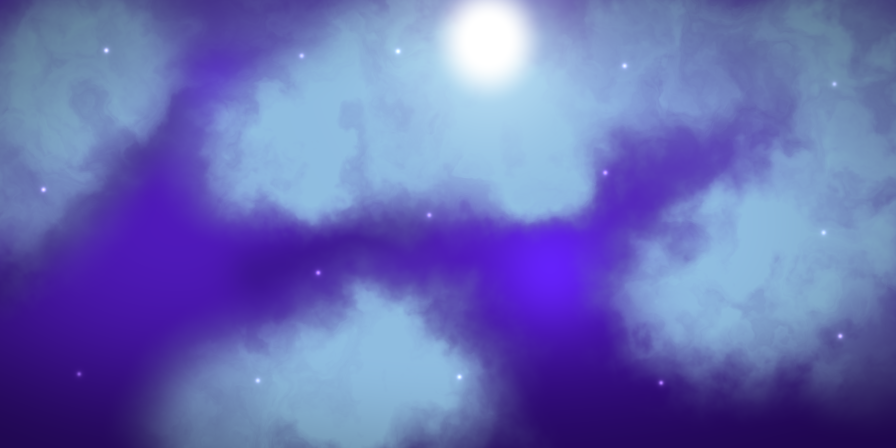
Write a WebGL 1 fragment shader that draws this texture.

```glsl
precision highp float;
// Violet night sky with drifting pale blue clouds, a white sun and faint stars.
// Clouds are soft ellipses in a noise-warped plane, layered over a violet
// gradient with dark streaks; the sun, stars and vignette come last.
uniform vec2 u_resolution;

const vec3 VIOLET_LOW = vec3(0.18, 0.04, 0.46);
const vec3 VIOLET_MID = vec3(0.31, 0.10, 0.73);
const vec3 VIOLET_GLOW = vec3(0.39, 0.13, 0.98);
const vec3 VIOLET_DARK = vec3(0.20, 0.08, 0.50);
const vec3 CLOUD_SHADE = vec3(0.43, 0.53, 0.70);
const vec3 CLOUD_LIGHT = vec3(0.56, 0.74, 0.88);
const vec3 SUN_GLOW = vec3(0.82, 0.95, 1.0);
const vec2 SUN_POS = vec2(1.09, 0.91);
const vec2 STAR_CELL = vec2(0.4, 0.333);
const float WARP_SOFT = 0.03;
const float WARP_FINE = 0.13;
const float STAR_SIZE = 0.0045;

float hash(vec2 p) {
  vec3 q = fract(vec3(p.xyx) * 0.1031);
  q += dot(q, q.yzx + 33.33);
  return fract((q.x + q.y) * q.z);
}

float noise(vec2 p) {
  vec2 i = floor(p);
  vec2 f = fract(p);
  f = f * f * (3.0 - 2.0 * f);
  float low = mix(hash(i), hash(i + vec2(1.0, 0.0)), f.x);
  float high = mix(hash(i + vec2(0.0, 1.0)), hash(i + 1.0), f.x);
  return mix(low, high, f.y);
}

float fbm(vec2 p) {
  float sum = 0.0;
  float amp = 0.5;
  for (int i = 0; i < 5; i++) {
    sum += amp * noise(p);
    p = mat2(1.6, 1.2, -1.2, 1.6) * p + 7.3;
    amp *= 0.5;
  }
  return sum;
}

// Transparency left by one soft elliptical puff.
float gap(vec2 p, vec2 center, vec2 radii, float weight) {
  return 1.0 - weight * (1.0 - smoothstep(0.4, 1.3, length((p - center) / radii)));
}

// Soft line from a to b.
float streak(vec2 p, vec2 a, vec2 b, float width) {
  vec2 ab = b - a;
  float t = clamp(dot(p - a, ab) / dot(ab, ab), 0.0, 1.0);
  float d = length(p - a - ab * t) / width;
  return exp(-d * d);
}

float halo(vec2 p, vec2 center, float radius) {
  vec2 d = (p - center) / radius;
  return exp(-dot(d, d));
}

float cloudCover(vec2 p) {
  float g = gap(p, vec2(0.18, 0.85), vec2(0.27, 0.25), 0.90);
  g *= gap(p, vec2(0.05, 0.63), vec2(0.25, 0.25), 0.75);
  g *= gap(p, vec2(0.48, 1.02), vec2(0.20, 0.15), 0.40);
  g *= gap(p, vec2(0.66, 0.66), vec2(0.28, 0.19), 0.93);
  g *= gap(p, vec2(0.92, 0.78), vec2(0.43, 0.31), 0.96);
  g *= gap(p, vec2(1.20, 0.66), vec2(0.20, 0.18), 0.85);
  g *= gap(p, vec2(1.52, 0.86), vec2(0.40, 0.25), 0.78);
  g *= gap(p, vec2(1.91, 0.78), vec2(0.24, 0.40), 0.80);
  g *= gap(p, vec2(1.67, 0.37), vec2(0.31, 0.25), 0.98);
  g *= gap(p, vec2(1.86, 0.50), vec2(0.22, 0.22), 0.65);
  g *= gap(p, vec2(1.92, 0.24), vec2(0.20, 0.18), 0.50);
  g *= gap(p, vec2(0.84, 0.13), vec2(0.33, 0.25), 0.97);
  g *= gap(p, vec2(0.54, 0.06), vec2(0.23, 0.22), 0.75);
  return 1.0 - g;
}

vec3 violetSky(vec2 p) {
  vec3 sky = mix(VIOLET_LOW, VIOLET_MID, smoothstep(0.0, 0.5, p.y));
  sky = mix(sky, VIOLET_MID, 0.6 * halo(p, vec2(0.22, 0.36), 0.32));
  float dark = streak(p, vec2(0.0, 0.36), vec2(0.40, 0.75), 0.06);
  dark += streak(p, vec2(0.58, 0.39), vec2(0.90, 0.50), 0.07);
  sky = mix(sky, VIOLET_DARK, min(0.6 * dark, 1.0));
  float glow = halo(p, vec2(1.23, 0.40), 0.13) + 0.7 * halo(p, vec2(0.49, 0.79), 0.10);
  return mix(sky, VIOLET_GLOW, min(glow, 1.0));
}

// One jittered star per grid cell, kept clear of the cell edges.
float stars(vec2 p) {
  vec2 cell = floor(p / STAR_CELL);
  vec2 jitter = vec2(hash(cell + 3.1), hash(cell + 17.7));
  float d = length(p - (cell + 0.15 + 0.7 * jitter) * STAR_CELL) / STAR_SIZE;
  return (0.4 + 0.4 * hash(cell + 41.0)) * (0.8 * exp(-d * d) + 0.15 * exp(-0.2 * d * d));
}

void main() {
  vec2 uv = gl_FragCoord.xy / u_resolution;
  vec2 p = uv * vec2(2.0, 1.0);

  // Wisps are strongest to the right and vary from place to place
  vec2 soft = vec2(noise(p * 4.0), noise(p * 4.0 + 19.0)) - 0.5;
  vec2 fine = vec2(fbm(p * 9.0 + soft), fbm(p * 9.0 + 31.0 - soft)) - 0.48;
  float wispy = smoothstep(0.25, 0.7, noise(p * 3.0 + 5.0) + 0.12 * (p.x - 1.0));
  float cover = cloudCover(p + WARP_SOFT * soft + WARP_FINE * (0.3 + wispy) * fine);

  float grain = fbm(p * 7.0 + 3.0 * fine);
  vec3 cloud = mix(CLOUD_SHADE, CLOUD_LIGHT, smoothstep(0.3, 1.0, cover + 0.6 * (grain - 0.48)));
  vec3 color = mix(violetSky(p), cloud, clamp(cover * (0.82 + 0.36 * grain), 0.0, 1.0));

  // Vignette, then the lights above it
  vec2 edge = abs(uv - 0.5) * 2.0;
  color *= 1.0 - 0.35 * smoothstep(0.6, 1.45, length(edge));
  color += stars(p) * vec3(0.75, 0.6, 0.85);
  float sunDistance = length((p - SUN_POS) * vec2(1.0, 0.9));
  color = mix(color, SUN_GLOW, 0.65 * exp(-sunDistance * sunDistance * 24.0));
  color = mix(color, vec3(1.0), 1.0 - smoothstep(0.045, 0.135, sunDistance));
  gl_FragColor = vec4(color, 1.0);
}
```
